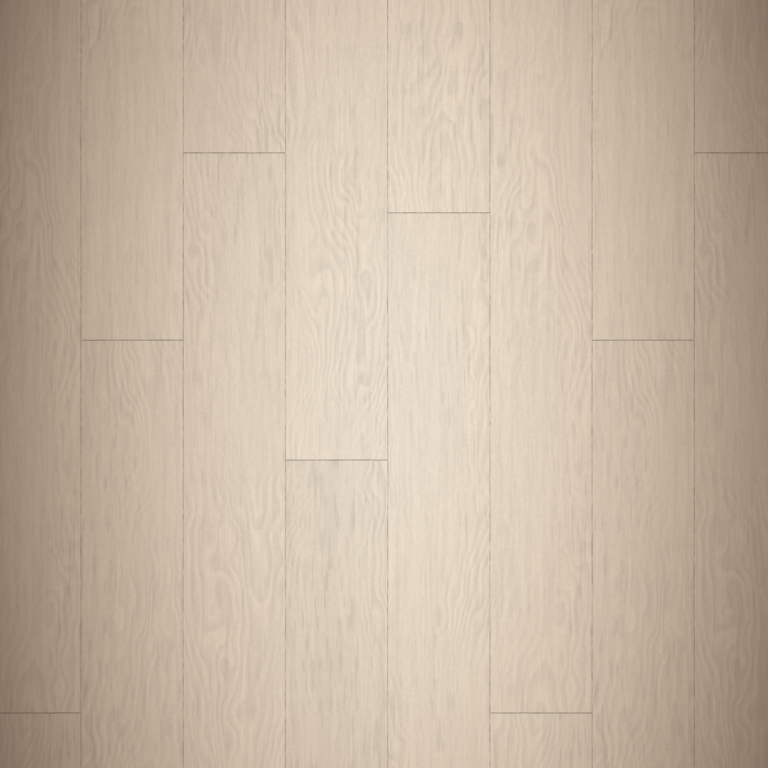
This texture is drawn by a WebGL 2 fragment shader. Its source:

```glsl
#version 300 es
precision highp float;

uniform vec2 u_resolution;
out vec4 fragColor;

// Layout, in canvas units
const float PLANK_WIDTH = 0.1331;
const float FIRST_SEAM = 0.1055;
const int PATTERN_COLUMNS = 5;
const float JOINT_HEIGHT[PATTERN_COLUMNS] = float[](0.0716, 0.557, 0.801, 0.401, 0.723);
const float SEAM_HALF_WIDTH = 0.0009;
const float SEAM_DASHES = 165.0;
const float SEAM_DEPTH = 0.17;
const float JOINT_DEPTH = 0.24;

// Light falloff and wood tones
const vec3 PALE_OAK = vec3(0.902, 0.853, 0.787);
const vec3 SHADED_OAK = vec3(0.515, 0.445, 0.385);
const vec3 FALLOFF = vec3(2.2, 2.05, 1.9);
const vec2 LIGHT_CENTER = vec2(0.51, 0.5);
const vec2 LIGHT_SCALE = vec2(1.79, 0.895);
const float PLANK_VARIATION = 0.03;

// Grain strengths
const float FIGURE_DEPTH = 0.042;
const float FIBRE_DEPTH = 0.055;
const float PORE_DEPTH = 0.05;
const float SPECKLE_DEPTH = 0.025;

float hash(vec2 p) {
    vec3 q = fract(p.xyx * 0.1031);
    q += dot(q, q.yzx + 33.33);
    return fract((q.x + q.y) * q.z);
}

float noise(vec2 p) {
    vec2 cell = floor(p);
    vec2 f = fract(p);
    f = f * f * (3.0 - 2.0 * f);
    float low = mix(hash(cell), hash(cell + vec2(1, 0)), f.x);
    float high = mix(hash(cell + vec2(0, 1)), hash(cell + vec2(1, 1)), f.x);
    return mix(low, high, f.y);
}

float lineCoverage(float dist, float pixel) {
    return clamp((SEAM_HALF_WIDTH - dist) / pixel + 0.5, 0.0, 1.0);
}

// Nested arches that follow the growth rings, in plank widths
float ringFigure(vec2 p, float seed) {
    vec2 shift = vec2(seed * 17.0, seed * 31.0 + 50.0);
    float heart = (hash(vec2(seed, 4.0)) - 0.5) * 0.6;
    float side = p.x - heart + 0.25 * (noise(vec2(3.0, p.y * 0.7) + shift) - 0.5);
    float direction = hash(vec2(seed, 9.0)) < 0.5 ? -1.0 : 1.0;
    float warp = noise(p * vec2(3.0, 1.1) + shift) + 0.35 * noise(p * vec2(9.0, 4.0) + shift);
    float ring = 13.0 * sqrt(side * side + 0.006) + direction * p.y * 1.6 + 4.0 * warp;
    float saw = fract(ring);
    float line = smoothstep(0.0, 0.75, saw) * (1.0 - smoothstep(0.75, 1.0, saw));
    float patches = smoothstep(0.3, 0.75, noise(p * vec2(1.8, 0.8) + shift + 7.0));
    return (line - 0.45) * mix(0.2, 1.0, patches);
}

// Fine vertical fibres, short dark pores and surface speckle
float fineGrain(vec2 p, float seed) {
    vec2 shift = vec2(seed * 23.0, seed * 11.0 + 80.0);
    vec2 bent = p + vec2(0.05 * noise(p * vec2(2.0, 0.9) + shift), 0.0);
    float fibre = 0.5 * noise(bent * vec2(24.0, 0.9) + shift)
                + 0.5 * noise(bent * vec2(55.0, 3.5) + shift);
    float pore = smoothstep(0.62, 0.9, noise(bent * vec2(42.0, 5.0) + shift + 40.0));
    float patches = noise(p * vec2(3.0, 0.7) + shift);
    float speckle = noise(p * vec2(62.0, 40.0) + shift);
    return FIBRE_DEPTH * (fibre - 0.5) + PORE_DEPTH * pore * patches
         + SPECKLE_DEPTH * (speckle - 0.5);
}

void main() {
    vec2 uv = gl_FragCoord.xy / u_resolution;
    vec2 pixel = 1.0 / u_resolution;

    // Locate the plank; columns repeat with staggered end joints
    float across = (uv.x - FIRST_SEAM) / PLANK_WIDTH + 1.0;
    int column = int(floor(across)) % PATTERN_COLUMNS;
    float fromJoint = uv.y - JOINT_HEIGHT[column];
    float seed = float(column) * 2.0 + step(0.0, fromJoint) + 1.0;
    vec2 local = vec2(fract(across) - 0.5, fromJoint / PLANK_WIDTH);

    // Elliptical light falloff
    float distanceFromLight = length((uv - LIGHT_CENTER) * LIGHT_SCALE);
    vec3 shade = pow(vec3(min(distanceFromLight, 1.05)), FALLOFF);
    vec3 color = mix(PALE_OAK, SHADED_OAK, shade);

    // Wood tone and grain
    float tone = 1.0 + PLANK_VARIATION * (hash(vec2(seed, 2.0)) - 0.5);
    tone -= FIGURE_DEPTH * ringFigure(local, seed) + fineGrain(local, seed);
    color *= tone * vec3(1.0, 0.998, 0.995);

    // Broken side seams and firmer end joints
    float seamDistance = (0.5 - abs(local.x)) * PLANK_WIDTH;
    float seamWear = mix(0.3, 1.0, noise(vec2(uv.y * SEAM_DASHES, floor(across + 0.5) * 7.0)));
    float jointWear = mix(0.55, 1.0, noise(vec2(uv.x * SEAM_DASHES, seed * 13.0)));
    float seam = lineCoverage(seamDistance, pixel.x) * seamWear * SEAM_DEPTH;
    float joint = lineCoverage(abs(fromJoint), pixel.y) * jointWear * JOINT_DEPTH;
    color *= 1.0 - max(seam, joint);

    fragColor = vec4(color, 1.0);
}
```
